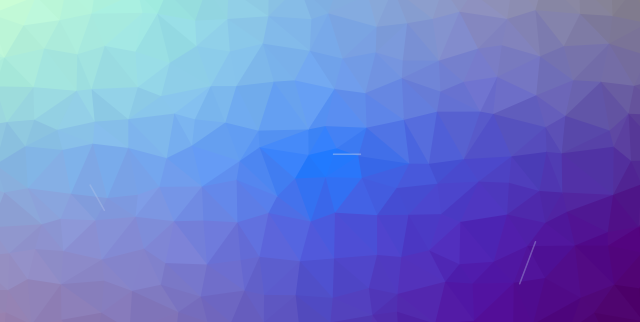
Give the GLSL for this background, as a WebGL 2 fragment shader.

```glsl
#version 300 es
precision highp float;

uniform vec2 u_resolution;
out vec4 outColor;

vec2 hash2(vec2 p) {
    vec3 q = fract(p.xyx * vec3(0.1031, 0.1030, 0.0973));
    q += dot(q, q.yzx + 33.33);
    return fract((q.xx + q.yz) * q.zy);
}

float cross2(vec2 a, vec2 b) {
    return a.x * b.y - a.y * b.x;
}

// Five evenly spaced colour stops
vec3 ramp(float t, vec3 a, vec3 b, vec3 c, vec3 d, vec3 e) {
    t = clamp(t, 0.0, 1.0) * 4.0;
    vec3 col = mix(a, b, min(t, 1.0));
    col = mix(col, c, clamp(t - 1.0, 0.0, 1.0));
    col = mix(col, d, clamp(t - 2.0, 0.0, 1.0));
    return mix(col, e, clamp(t - 3.0, 0.0, 1.0));
}

// Mint to violet field with a blue core; uv runs from 0 to 1
vec3 colorField(vec2 uv) {
    float x = uv.x;
    vec3 top = ramp(x, vec3(0.80, 1.0, 0.84), vec3(0.62, 0.92, 0.88),
        vec3(0.51, 0.70, 0.90), vec3(0.56, 0.57, 0.74), vec3(0.51, 0.49, 0.54));
    vec3 upper = ramp(x, vec3(0.65, 0.91, 0.85), vec3(0.58, 0.84, 0.91),
        vec3(0.43, 0.64, 0.94), vec3(0.45, 0.47, 0.81), vec3(0.43, 0.39, 0.62));
    vec3 middle = ramp(x, vec3(0.53, 0.73, 0.89), vec3(0.46, 0.66, 0.95),
        vec3(0.22, 0.48, 0.97), vec3(0.29, 0.29, 0.80), vec3(0.32, 0.18, 0.59));
    vec3 lower = ramp(x, vec3(0.58, 0.59, 0.80), vec3(0.51, 0.54, 0.85),
        vec3(0.30, 0.34, 0.86), vec3(0.31, 0.14, 0.71), vec3(0.32, 0.0, 0.48));
    vec3 bottom = ramp(x, vec3(0.59, 0.50, 0.68), vec3(0.50, 0.45, 0.72),
        vec3(0.32, 0.28, 0.74), vec3(0.32, 0.04, 0.60), vec3(0.29, 0.0, 0.37));
    vec3 col = ramp(uv.y, bottom, lower, middle, upper, top);
    vec2 core = (uv - vec2(0.51, 0.48)) / vec2(0.06, 0.09);
    return mix(col, vec3(0.09, 0.47, 1.0), 0.8 * exp(-dot(core, core)));
}

vec2 meshVertex(vec2 id) {
    return id + 0.64 * (hash2(id + 17.0) - 0.5);
}

// Signed distance to the left side of the line from a to b
float edgeSide(vec2 p, vec2 a, vec2 b) {
    return cross2(b - a, p - a) / length(b - a);
}

// Flat colour of one facet, with its pixel coverage in alpha
vec4 facet(vec2 p, vec2 a, vec2 b, vec2 c, float cells, float aspect) {
    float inside = min(edgeSide(p, a, b), min(edgeSide(p, b, c), edgeSide(p, c, a)));
    float coverage = clamp(inside * u_resolution.y / cells + 0.5, 0.0, 1.0);
    if (coverage <= 0.0) return vec4(0.0);
    vec2 center = (a + b + c) / 3.0;
    float shade = 0.024 * (hash2(floor(center * 9.0)).x - 0.5);
    vec3 col = colorField(center / (cells * vec2(aspect, 1.0))) + shade;
    return vec4(col, 1.0) * coverage;
}

// Thin pale line between two points
float glint(vec2 p, vec2 a, vec2 b) {
    vec2 d = b - a;
    float h = clamp(dot(p - a, d) / dot(d, d), 0.0, 1.0);
    return 1.0 - smoothstep(0.0005, 0.0042, length(p - a - d * h));
}

void main() {
    vec2 p = gl_FragCoord.xy / u_resolution.y;
    float aspect = u_resolution.x / u_resolution.y;
    float cells = 9.6;
    vec2 g = p * cells;
    vec4 sum = vec4(0.0);

    // Jittered quads, each split along its Delaunay diagonal
    for (int j = -1; j <= 1; j++) {
        for (int i = -1; i <= 1; i++) {
            vec2 id = floor(g) + vec2(i, j);
            vec2 a = meshVertex(id);
            vec2 b = meshVertex(id + vec2(1.0, 0.0));
            vec2 c = meshVertex(id + 1.0);
            vec2 d = meshVertex(id + vec2(0.0, 1.0));
            float split = cross2(c - b, a - b) * dot(a - d, c - d)
                        + dot(a - b, c - b) * cross2(a - d, c - d);
            if (split > 0.0) {
                sum += facet(g, a, b, c, cells, aspect);
                sum += facet(g, a, c, d, cells, aspect);
            } else {
                sum += facet(g, a, b, d, cells, aspect);
                sum += facet(g, b, c, d, cells, aspect);
            }
        }
    }
    vec3 col = sum.rgb / max(sum.a, 0.0001);

    // Fine light slivers between facets
    float slivers = glint(p, vec2(1.036, 0.521), vec2(1.119, 0.521));
    slivers = max(slivers, 0.7 * glint(p, vec2(0.280, 0.425), vec2(0.324, 0.347)));
    slivers = max(slivers, 0.7 * glint(p, vec2(1.663, 0.249), vec2(1.614, 0.119)));
    col = mix(col, vec3(0.72, 0.78, 0.92), 0.5 * slivers);

    outColor = vec4(clamp(col, 0.0, 1.0), 1.0);
}
```
